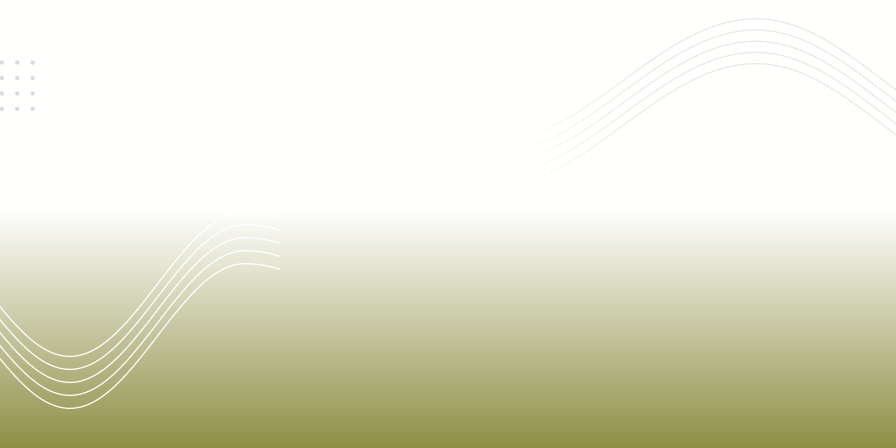
This background is drawn by a Shadertoy shader. Its source:

```glsl
const vec2 CANVAS = vec2(2.0, 1.0);
const vec3 WHITE = vec3(1.0, 1.0, 0.996);
const vec3 OLIVE = vec3(0.555, 0.56, 0.27);
const vec3 LINE_GREY = vec3(0.91);
const vec3 DOT_GREY = vec3(0.86, 0.86, 0.87);
const float HORIZON = 0.532;
const float PI = 3.14159265;

const int LINE_COUNT = 5;
const float LINE_HALF_WIDTH = 0.0014;

// Waves: crest position, centre height, amplitude, gap between lines
const vec4 PALE_WAVE = vec4(0.547, 0.250, 0.1615, 0.0290);
const vec2 PALE_HALF_PERIODS = vec2(0.391, 0.612);
const float PALE_END = 0.625;
const vec4 GREY_WAVE = vec4(1.6875, 0.720, 0.138, 0.0250);
const vec2 GREY_HALF_PERIODS = vec2(0.594, 0.570);
const vec2 GREY_FADE = vec2(1.10, 1.48);

// Dots: centre of the lower left dot, spacing, columns and rows
const vec2 DOT_START = vec2(0.004, 0.757);
const float DOT_GAP = 0.0345;
const vec2 DOT_LAST = vec2(2.0, 3.0);
const float DOT_RADIUS = 0.0048;

// Coverage of a shape whose signed distance is negative inside
float coverage(float dist, float pixel) {
    return clamp(0.5 - dist / pixel, 0.0, 1.0);
}

// Parallel cosine lines, with separate half periods either side of the crest
float waveLines(vec2 p, vec4 wave, vec2 halfPeriods, float pixel) {
    float offset = p.x - wave.x;
    float frequency = PI / (offset < 0.0 ? halfPeriods.x : halfPeriods.y);
    float height = wave.y + wave.z * cos(offset * frequency);
    float slope = wave.z * frequency * sin(offset * frequency);
    float index = clamp(round((p.y - height) / wave.w), 0.0, float(LINE_COUNT - 1));
    float dist = abs(p.y - height - index * wave.w) / sqrt(1.0 + slope * slope);
    return coverage(dist - LINE_HALF_WIDTH, pixel);
}

float dotGrid(vec2 p, float pixel) {
    vec2 cell = clamp(round((p - DOT_START) / DOT_GAP), vec2(0.0), DOT_LAST);
    return coverage(length(p - DOT_START - cell * DOT_GAP) - DOT_RADIUS, pixel);
}

void mainImage(out vec4 fragColor, in vec2 fragCoord) {
    vec2 p = fragCoord / iResolution.xy * CANVAS;
    float pixel = 1.0 / iResolution.y;

    // Olive ground fading up to white
    vec3 color = mix(OLIVE, WHITE, clamp(p.y / HORIZON, 0.0, 1.0));

    // Grey waves at the upper right, faded in from the left
    float grey = waveLines(p, GREY_WAVE, GREY_HALF_PERIODS, pixel);
    color = mix(color, LINE_GREY, grey * smoothstep(GREY_FADE.x, GREY_FADE.y, p.x));

    // White waves at the lower left, cut off at their right end
    float pale = waveLines(p, PALE_WAVE, PALE_HALF_PERIODS, pixel);
    color = mix(color, vec3(1.0), pale * coverage(p.x - PALE_END, pixel));

    // Dot grid at the left edge
    color = mix(color, DOT_GREY, dotGrid(p, pixel));

    fragColor = vec4(color, 1.0);
}
```
